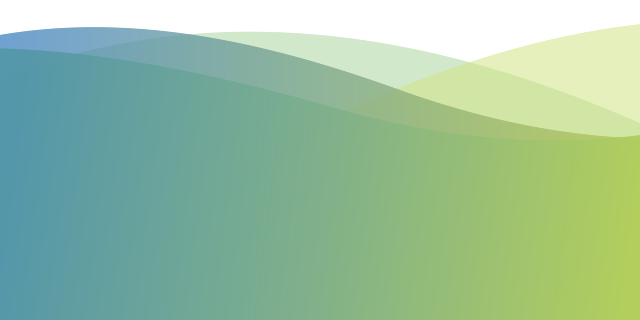
Write a WebGL 1 fragment shader that draws this background.

```glsl
precision mediump float;
// Overlapping translucent waves, blue to lime, on a white background.
uniform vec2 u_resolution;

const vec3 WHITE = vec3(1.0);
const vec3 MINT = vec3(0.55, 0.77, 0.48);
const vec3 PALE_LIME = vec3(0.82, 0.89, 0.53);
const vec3 RIBBON_BLUE = vec3(0.25, 0.51, 0.76);
const vec3 RIBBON_OLIVE = vec3(0.70, 0.77, 0.31);
const vec3 BODY_BLUE = vec3(0.325, 0.59, 0.66);
const vec3 BODY_GREEN = vec3(0.50, 0.69, 0.54);
const vec3 BODY_LIME = vec3(0.70, 0.81, 0.36);

// Cubic Hermite curve height at x, from a to b with the given end slopes
float arc(float x, vec2 a, vec2 b, float slopeA, float slopeB) {
  float span = b.x - a.x;
  float t = (x - a.x) / span;
  float s = 1.0 - t;
  return s * s * ((1.0 + 2.0 * t) * a.y + t * span * slopeA)
       + t * t * ((3.0 - 2.0 * t) * b.y - s * span * slopeB);
}

// Two arcs joined smoothly at b
float wave(float x, vec2 a, vec2 b, vec2 c, vec3 slopes) {
  return x < b.x ? arc(x, a, b, slopes.x, slopes.y)
                 : arc(x, b, c, slopes.y, slopes.z);
}

// Antialiased coverage of the area under a crest
float below(float y, float crest, float pixel) {
  return smoothstep(-0.6 * pixel, 0.6 * pixel, crest - y);
}

// Gradient through three evenly spaced colours
vec3 gradient(float t, vec3 first, vec3 middle, vec3 last) {
  t = clamp(t, 0.0, 1.0) * 2.0;
  return mix(mix(first, middle, min(t, 1.0)), last, max(t - 1.0, 0.0));
}

void main() {
  vec2 uv = gl_FragCoord.xy / u_resolution;
  float pixel = 1.0 / u_resolution.y;

  // Crest heights, back to front
  float mintCrest = wave(uv.x, vec2(0.0, 0.753), vec2(0.391, 0.901),
                         vec2(1.0, 0.615), vec3(0.8, 0.0, -0.88));
  float limeCrest = arc(uv.x, vec2(0.54, 0.654), vec2(1.0, 0.9245), 0.9, 0.22);
  float ribbonCrest = wave(uv.x, vec2(0.0, 0.891), vec2(0.622, 0.721),
                           vec2(1.0, 0.568), vec3(0.34, -0.72, -0.06));
  float bodyCrest = wave(uv.x, vec2(0.0, 0.849), vec2(0.521, 0.664),
                         vec2(1.0, 0.578), vec3(-0.06, -0.57, 0.26));

  // Slightly tilted colour ramps
  float ramp = uv.x - 0.07 * (uv.y - 0.3);
  vec3 ribbon = mix(RIBBON_BLUE, RIBBON_OLIVE, uv.x);
  vec3 body = gradient(ramp, BODY_BLUE, BODY_GREEN, BODY_LIME);

  // Layer the translucent waves
  vec3 color = mix(WHITE, MINT, 0.4 * below(uv.y, mintCrest, pixel));
  color = mix(color, PALE_LIME, 0.55 * below(uv.y, limeCrest, pixel));
  color = mix(color, ribbon, 0.75 * below(uv.y, ribbonCrest, pixel));
  color = mix(color, body, 0.93 * below(uv.y, bodyCrest, pixel));

  gl_FragColor = vec4(color, 1.0);
}
```
